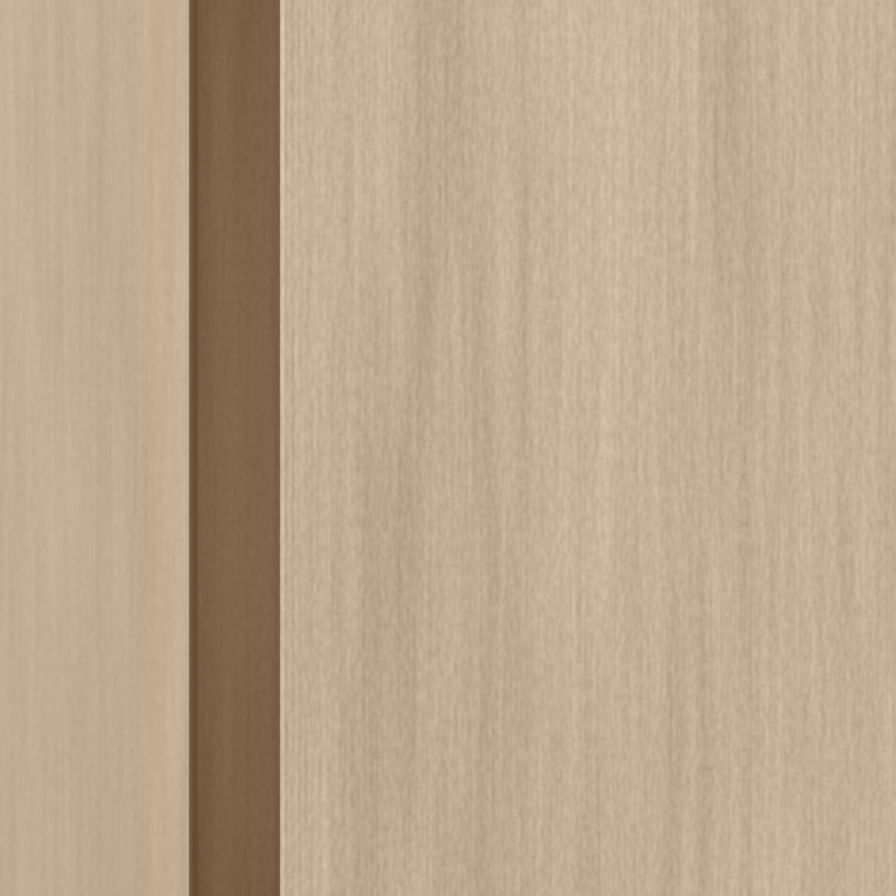
Reproduce this texture procedurally as a WebGL 2 fragment shader.

```glsl
#version 300 es
precision highp float;
// Pale vertical-grain wood panels separated by a dark recessed groove.

uniform vec2 u_resolution;
out vec4 fragColor;

vec2 gradientAt(vec2 cell) {
    vec3 p = fract(cell.xyx * vec3(0.1031, 0.1030, 0.0973));
    p += dot(p, p.yzx + 33.33);
    float angle = 6.2832 * fract((p.x + p.y) * p.z);
    return vec2(cos(angle), sin(angle));
}

float gradientNoise(vec2 p) {
    vec2 i = floor(p), f = fract(p);
    vec2 w = f * f * f * (f * (f * 6.0 - 15.0) + 10.0);
    float a = dot(gradientAt(i), f);
    float b = dot(gradientAt(i + vec2(1, 0)), f - vec2(1, 0));
    float c = dot(gradientAt(i + vec2(0, 1)), f - vec2(0, 1));
    float d = dot(gradientAt(i + vec2(1, 1)), f - vec2(1, 1));
    return mix(mix(a, b, w.x), mix(c, d, w.x), w.y);
}

// Soft-edged vertical band between two x positions
float band(float x, float left, float right, float soft) {
    return smoothstep(left - soft, left + soft, x)
         - smoothstep(right - soft, right + soft, x);
}

// Long fibres, from broad streaks down to hairlines
float fibres(vec2 p) {
    float sum = 0.0, amplitude = 0.034;
    vec2 frequency = vec2(13.0, 0.8);
    for (int i = 0; i < 5; i++) {
        sum += amplitude * gradientNoise(p * frequency + float(i) * 17.3);
        frequency *= vec2(2.05, 1.7);
        amplitude *= 0.95;
    }
    return sum;
}

// Short flecks that break up the fibres
float flecks(vec2 p) {
    return 0.042 * gradientNoise(p * vec2(190.0, 62.0) + 5.7)
         + 0.034 * gradientNoise(p * vec2(235.0, 150.0) + 41.2);
}

void main() {
    vec2 uv = gl_FragCoord.xy / u_resolution;
    float soft = max(0.0011, 0.7 / u_resolution.x);
    float grain = fibres(uv), speckle = flecks(uv);

    // Left panel: smooth, with a rosy tint towards the groove
    vec3 leftPanel = vec3(0.745, 0.676, 0.576) + grain * 0.65 + speckle * 0.4;
    leftPanel += vec3(0.014, -0.002, -0.003) * band(uv.x, 0.15, 0.21, 0.035);
    leftPanel += 0.012 * (uv.y - 0.5);

    // Right panel: open grain, brighter to the upper right
    vec3 rightPanel = vec3(0.757, 0.686, 0.587) + grain + speckle;
    rightPanel += vec3(0.020, 0.022, 0.027) * (uv.x - 0.62);
    rightPanel += 0.024 * (uv.y - 0.5);
    rightPanel -= vec3(0.014, 0.015, 0.017) * band(uv.x, 0.46, 0.54, 0.04);

    // Fine combed lines near the groove, fading into the panel
    float combed = exp(-max(uv.x - 0.315, 0.0) * 32.0);
    rightPanel += 0.022 * combed * sin(uv.x * 860.0);
    rightPanel += vec3(0.045, 0.047, 0.048) * band(uv.x, 0.312, 0.317, soft);

    // Recess: lighter around the middle, shaded at the sides
    vec3 groove = vec3(0.472, 0.371, 0.272) + grain * 0.45 + speckle * 0.4;
    groove += 0.025 * (1.0 - pow(abs(uv.y - 0.52) * 2.0, 2.0));
    groove -= 0.030 * (1.0 - smoothstep(0.221, 0.245, uv.x));
    groove -= 0.025 * smoothstep(0.300, 0.313, uv.x);
    vec3 shadowStrip = vec3(0.405, 0.300, 0.210) + grain * 0.3;
    shadowStrip += 0.060 * (1.0 - smoothstep(0.211, 0.217, uv.x));
    groove = mix(shadowStrip, groove, smoothstep(0.219, 0.223, uv.x));

    // Assemble from left to right
    vec3 color = mix(leftPanel, groove, smoothstep(0.211 - soft, 0.211 + soft, uv.x));
    color = mix(color, rightPanel, smoothstep(0.3125 - soft, 0.3125 + soft, uv.x));
    fragColor = vec4(clamp(color, 0.0, 1.0), 1.0);
}
```
